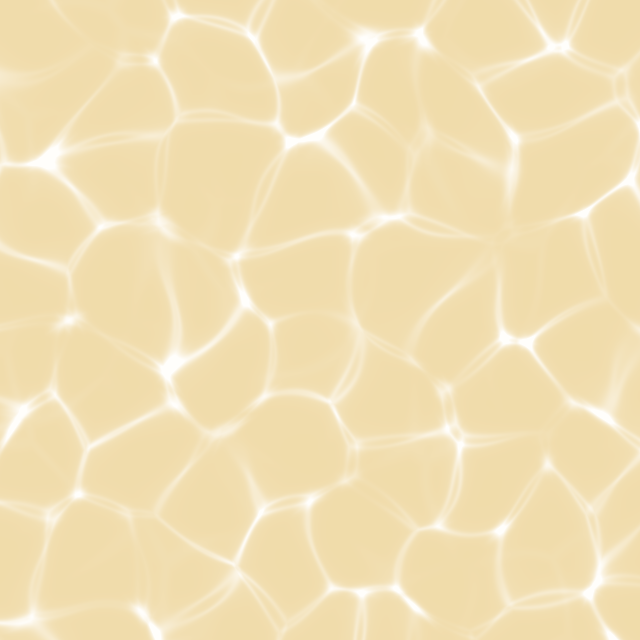
This texture is drawn by a three.js fragment shader. Its source:

```glsl
varying vec2 vUv;

const vec3 SAND = vec3(0.942, 0.861, 0.668);
const vec3 GLINT = vec3(1.0, 0.995, 0.985);
const float CELLS = 7.0;

vec2 hash2(vec2 cell) {
  vec2 k = vec2(dot(cell, vec2(127.1, 311.7)), dot(cell, vec2(269.5, 183.3)));
  return fract(sin(k) * 43758.545);
}

// Layered sines, roughly -1 to 1
float ripple(vec2 p, float phase) {
  float a = sin(1.9 * p.x + 2.3 * p.y + phase + 1.2 * sin(1.1 * p.y));
  float b = sin(2.9 * p.x - 2.1 * p.y - 1.7 * phase + 1.4 * sin(0.8 * p.x));
  return 0.5 * (a + b);
}

// Bends the cell walls into curves
vec2 bend(vec2 p, float phase, float amount) {
  vec2 slow = vec2(sin(2.1 * p.y + phase + 1.3 * sin(0.9 * p.x)),
                   sin(2.4 * p.x - phase + 1.5 * sin(0.7 * p.y)));
  vec2 quick = vec2(sin(4.7 * p.y - 2.0 * phase + p.x),
                    sin(4.3 * p.x + 2.0 * phase - p.y));
  return p + amount * (slow + 0.3 * quick);
}

// Distances to the three nearest cell centres, in order
vec3 nearestThree(vec2 p, float jitter) {
  vec2 home = floor(p);
  vec3 near = vec3(9.0);
  for (int y = -2; y <= 2; y++) {
    for (int x = -2; x <= 2; x++) {
      vec2 cell = home + vec2(float(x), float(y));
      vec2 centre = cell + 0.5 + jitter * (hash2(cell) - 0.5);
      float d = distance(p, centre);
      if (d < near.x) near = vec3(d, near.xy);
      else if (d < near.y) near = vec3(near.x, d, near.y);
      else near.z = min(near.z, d);
    }
  }
  return near;
}

float bell(float d, float width) {
  return exp(-d * d / (width * width));
}

// Light along cell walls: thin core, soft glow and hot junctions
float web(vec2 p, float phase, float coreWidth, float glowWidth) {
  vec3 near = nearestThree(bend(p, phase, 0.14), 0.86);
  float wall = near.y - near.x;
  float junction = near.z - near.x;
  float strength = 0.56 + 0.46 * ripple(p, 0.4);
  float heat = smoothstep(-0.7, 0.7, ripple(1.4 * p, 2.6));
  float line = 0.31 * bell(wall, coreWidth) + 0.15 * exp(-wall / glowWidth);
  return strength * line + 0.5 * heat * bell(junction, 0.12);
}

// Broad pale film from a second, looser set of waves
float film(vec2 p, float width) {
  vec3 near = nearestThree(bend(p, 2.2, 0.2), 0.9);
  float fade = smoothstep(-0.4, 0.8, ripple(p, 4.1));
  return fade * bell(near.y - near.x, width);
}

void main() {
  vec2 p = vUv * CELLS + vec2(3.3, 8.6);

  // Two nearly equal webs split and rejoin like folded light
  float light = web(p, 0.0, 0.055, 0.14) + web(p, 0.55, 0.055, 0.14);
  light += 0.07 * film(0.85 * p + 17.0, 0.1);
  light += 0.012 * ripple(0.6 * p, 1.0);

  gl_FragColor = vec4(mix(SAND, GLINT, clamp(light, 0.0, 1.0)), 1.0);
}
```
